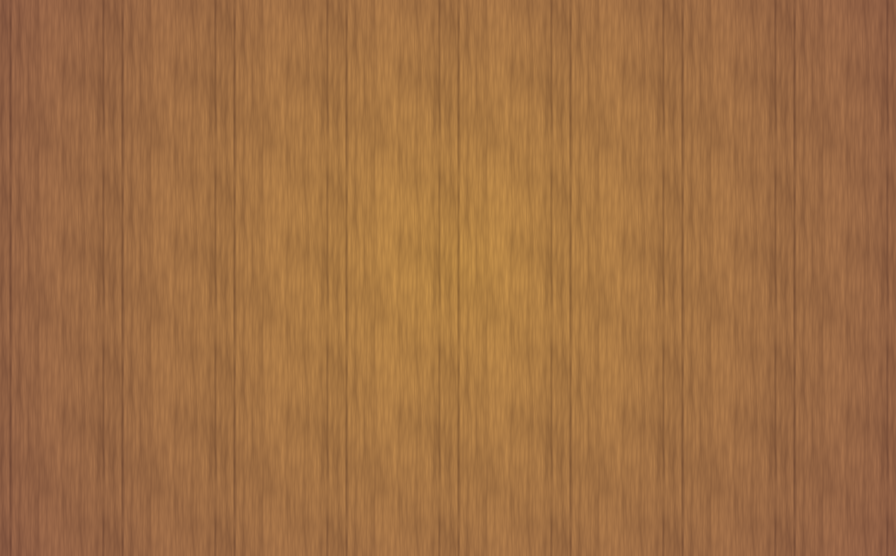
Write a WebGL 1 fragment shader that draws this texture.

```glsl
precision highp float;
uniform vec2 u_resolution;

#define TILE vec2(0.125, 0.193)
#define TILE_SHIFT vec2(0.0117, 0.035)
#define GLOW_CENTER vec2(0.508, 0.325)
#define GLOW_RADIUS 0.58
#define GLOW_COLOR vec3(0.705, 0.515, 0.265)
#define EDGE_COLOR vec3(0.550, 0.363, 0.263)
#define GRAIN_DEPTH 0.13
#define FIBER_DEPTH 0.09
#define SEAM_DEPTH 0.16
#define SEAM_WIDTH 0.0011
#define TAU 6.2831853

vec2 hash2(vec2 p) {
  vec2 q = vec2(dot(p, vec2(127.1, 311.7)), dot(p, vec2(269.5, 183.3)));
  return fract(sin(q) * 4375.85);
}

// Distance to the nearest cell point, wrapping after the given cell count.
float cellular(vec2 p, vec2 period) {
  vec2 cell = floor(p);
  vec2 local = fract(p);
  float nearest = 2.0;
  for (int j = -1; j <= 1; j++) {
    for (int i = -1; i <= 1; i++) {
      vec2 offset = vec2(float(i), float(j));
      vec2 point = hash2(mod(cell + offset, period));
      vec2 delta = offset + point - local;
      nearest = min(nearest, dot(delta, delta));
    }
  }
  return sqrt(nearest);
}

// Soft vertical line at a tile position; x wraps from 0 to 1.
float seam(float x, float position, float width) {
  float d = abs(fract(x - position + 0.5) - 0.5) * TILE.x;
  float soft = max(width, 0.75 / u_resolution.x);
  return (1.0 - smoothstep(0.0, 2.0 * soft, d)) * width / soft;
}

// Broad light and dark strips across one tile.
float stripTone(float x) {
  float tone = 0.020 * cos(TAU * (x - 0.40));
  tone += 0.012 * sin(TAU * (3.0 * x + 0.15));
  tone += 0.014 * sin(TAU * (7.0 * x + 0.30));
  return tone + 0.012 * sin(TAU * (13.0 * x + 0.60));
}

float woodTone(vec2 t) {
  // Long fibers bend slightly along the board.
  float bend = 0.006 * sin(TAU * (t.y + 2.0 * t.x));
  vec2 g = vec2(t.x + bend, t.y);
  float grain = cellular(g * vec2(26.0, 3.0), vec2(26.0, 3.0)) - 0.46;
  float fiber = cellular(g * vec2(44.0, 9.0), vec2(44.0, 9.0)) - 0.46;
  float patches = 0.014 * sin(TAU * (t.y + 0.1)) * cos(TAU * (t.x - 0.9));
  patches += 0.010 * sin(TAU * (2.0 * t.y + t.x));

  float lines = seam(t.x, 0.0, SEAM_WIDTH);
  lines += 0.75 * seam(t.x, 0.83, SEAM_WIDTH);
  lines += 0.35 * seam(t.x, 0.66, SEAM_WIDTH);
  lines += 0.30 * seam(t.x, 0.25, SEAM_WIDTH);
  float bevel = seam(t.x, 0.028, SEAM_WIDTH) + seam(t.x, 0.855, SEAM_WIDTH);

  return 1.0 + stripTone(t.x) + patches - GRAIN_DEPTH * grain
    - FIBER_DEPTH * fiber - SEAM_DEPTH * lines + 0.035 * bevel;
}

void main() {
  vec2 p = gl_FragCoord.xy / u_resolution.x;
  vec2 tile = fract((p - TILE_SHIFT) / TILE);

  // Golden light fading into brown corners.
  float falloff = clamp(length(p - GLOW_CENTER) / GLOW_RADIUS, 0.0, 1.05);
  vec3 color = mix(GLOW_COLOR, EDGE_COLOR, falloff);

  // Dark grain leans red, light grain leans yellow.
  float tone = woodTone(tile);
  color *= tone;
  color.g += 0.05 * (tone - 1.0);
  gl_FragColor = vec4(clamp(color, 0.0, 1.0), 1.0);
}
```
